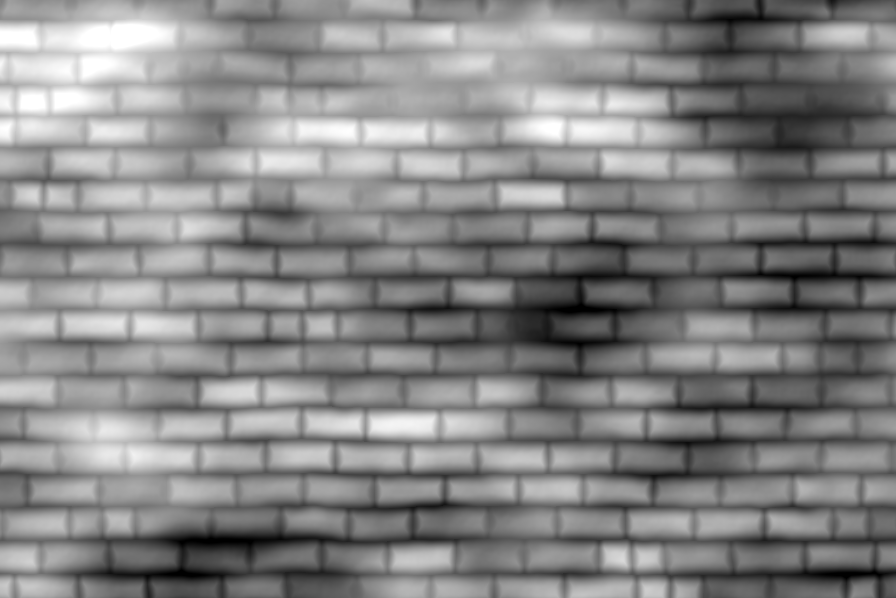
A WebGL 1 fragment shader for this texture map:

```glsl
precision highp float;
uniform vec2 u_resolution;

#define BRICK vec2(0.1160, 0.0545)
#define FIRST_BED 0.039
#define COURSE_BOW 0.008
#define ROW_DRIFT 0.2
#define JOINT_JITTER 0.1
#define HALF_BRICK_CHANCE 0.05
#define CORNER 0.015
#define BEVEL 0.022
#define FACE_TONE 0.525
#define TONE_SPREAD 0.17
#define STAIN 0.85
#define GRAIN 0.04

float hash(vec2 p) {
    return fract(sin(dot(p, vec2(127.1, 311.7))) * 43758.5453);
}

float noise(vec2 p) {
    vec2 i = floor(p), f = fract(p);
    f = f * f * (3.0 - 2.0 * f);
    return mix(mix(hash(i), hash(i + vec2(1.0, 0.0)), f.x),
               mix(hash(i + vec2(0.0, 1.0)), hash(i + 1.0), f.x), f.y);
}

float fbm(vec2 p) {
    float sum = 0.0, amp = 0.5;
    for (int i = 0; i < 3; i++) {
        sum += amp * noise(p);
        p = p * 2.03 + 17.3;
        amp *= 0.5;
    }
    return sum / 0.875;
}

float blob(vec2 p, vec2 center, vec2 radius) {
    vec2 d = (p - center) / radius;
    return exp(-dot(d, d));
}

float jointOffset(float column, float row) {
    return JOINT_JITTER * (hash(vec2(column, row) + 40.0) - 0.5);
}

// Depth inside the brick, per-brick random value, distance to the bed joint
vec3 brickwork(vec2 p) {
    float y = (p.y - FIRST_BED - COURSE_BOW * sin(3.1416 * p.y)) / BRICK.y;
    float row = floor(y);
    float shift = 0.5 * mod(row + 1.0, 2.0) + ROW_DRIFT * sin(0.4 * (row - 9.0));
    float x = p.x / BRICK.x - shift;

    // Nearest joint decides which brick lies around x
    float column = floor(x + 0.5);
    if (x < column + jointOffset(column, row)) column -= 1.0;
    float left = column + jointOffset(column, row);
    float right = column + 1.0 + jointOffset(column + 1.0, row);
    float id = column;

    // Some bricks are cut into two halves
    if (hash(vec2(column, row) + 7.0) < HALF_BRICK_CHANCE) {
        float middle = 0.5 * (left + right);
        if (x < middle) right = middle;
        else { left = middle; id += 0.5; }
    }

    // Rounded box; head joints are narrower than bed joints
    vec2 local = vec2(x - 0.5 * (left + right), y - row - 0.5);
    vec2 inset = (vec2(0.5 * (right - left), 0.5) - abs(local)) * BRICK;
    vec2 q = CORNER - inset * vec2(1.5, 1.0);
    float depth = CORNER - length(max(q, 0.0)) - min(max(q.x, q.y), 0.0);
    return vec3(depth, hash(vec2(id, row) + 3.0), inset.y);
}

// Broad light and dark weathering
float weathering(vec2 p) {
    float v = STAIN * (fbm(p * vec2(4.0, 6.5) + 5.0) - 0.5);
    v += 0.15 * (p.y - 0.5) - 0.11 * (p.x - 0.75);
    v += 0.32 * blob(p, vec2(0.14, 0.91), vec2(0.15, 0.08));
    v += 0.14 * blob(p, vec2(0.75, 0.72), vec2(0.40, 0.14));
    v += 0.26 * blob(p, vec2(0.15, 0.25), vec2(0.12, 0.06));
    v -= 0.32 * blob(p, vec2(1.31, 0.54), vec2(0.18, 0.10));
    v -= 0.36 * blob(p, vec2(0.36, 0.09), vec2(0.15, 0.035));
    v -= 0.28 * blob(p, vec2(1.13, 0.22), vec2(0.08, 0.07));
    v -= 0.25 * blob(p, vec2(0.37, 0.785), vec2(0.05, 0.03));
    return v - 0.18 * smoothstep(0.95, 1.0, p.y);
}

void main() {
    vec2 p = gl_FragCoord.xy / u_resolution.y;

    // Slightly uneven courses and worn edges
    vec2 warp = vec2(noise(p * 9.0), noise(p * 8.0 + 31.0)) - 0.5;
    vec2 wear = vec2(noise(p * 40.0), noise(p * 40.0 + 13.0)) - 0.5;
    vec3 brick = brickwork(p + 0.006 * warp + 0.003 * wear);

    // Recess is shallow in head joints and deepens towards the lower right
    float base = FACE_TONE + weathering(p);
    float recess = 0.13 + 0.14 * (1.0 - p.y) + 0.05 * p.x
                 + 0.25 * (noise(p * 7.0 + 60.0) - 0.5);
    recess *= mix(1.0, 0.55, smoothstep(0.0, 0.016, brick.z));

    // Soft domed face with a faint side-lit grain
    float grain = fbm(p * 45.0) - fbm(p * 45.0 + vec2(0.25, -0.3));
    float face = base + TONE_SPREAD * (brick.y - 0.5) + GRAIN * grain
               + 0.05 * smoothstep(0.006, 0.026, brick.x)
               + 0.14 * (noise(p * vec2(16.0, 22.0)) - 0.5);

    float tone = mix(base - recess, face, smoothstep(-0.005, BEVEL, brick.x));
    gl_FragColor = vec4(vec3(clamp(tone, 0.0, 1.0)), 1.0);
}
```
